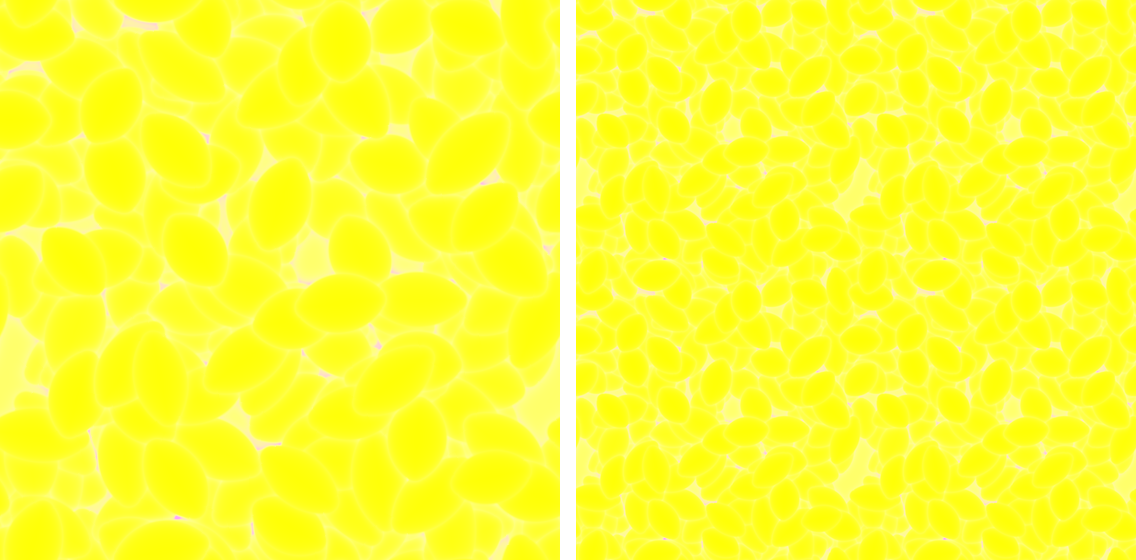
Left: one tile. Right: repeated 2 by 2.
Write a Shadertoy shader that draws this pattern.

```glsl
#define CELLS 7.0          // grid repeats across the canvas
#define LAYERS 5           // stacked sheets of grains
#define PRESENCE 0.82      // share of cells holding a grain
#define ROUNDING 0.022     // softness of the pointed ends
#define RIM 0.13           // paleness just inside an outline
#define RIM_WIDTH 0.0065
#define DOME 0.13          // broad shading toward the midline
#define HALO 0.17          // paleness cast on whatever lies below
#define HALO_WIDTH 0.0075
#define DEPTH_FADE 0.027   // extra paleness per sheet of depth
#define GROUND 0.41        // paleness of the gaps
#define EDGE 0.003         // outline smoothing

const float TAU = 6.2831853;

vec3 hash3(vec3 p) {
    p = fract(p * vec3(0.1031, 0.1030, 0.0973));
    p += dot(p, p.yxz + 33.33);
    return fract((p.xxy + p.yxx) * p.zyx);
}

// Signed distance to a lens lying along x, with half extents size
float lensDistance(vec2 p, vec2 size) {
    p = abs(p);
    float offset = 0.5 * (size.x * size.x - size.y * size.y) / size.y;
    bool nearTip = size.y * p.y < offset * (p.x - size.x);
    return nearTip ? length(p - vec2(size.x, 0.0))
                   : length(p + vec2(0.0, offset)) - offset - size.y;
}

// Lay one grain over the paleness gathered so far
float layGrain(float below, float d, float base, float glow) {
    float inner = min(d, 0.0), outer = max(d, 0.0);
    float body = base + glow * RIM * exp(inner / RIM_WIDTH) + DOME * exp(inner / 0.024);
    float shaded = below + glow * HALO * exp(-outer / HALO_WIDTH);
    return mix(body, shaded, smoothstep(-EDGE, EDGE, d));
}

float layerPaleness(float below, vec2 uv, float layer) {
    vec2 cell = floor(uv * CELLS);
    for (int y = -1; y <= 1; y++)
    for (int x = -1; x <= 1; x++) {
        vec2 id = cell + vec2(x, y);
        vec3 key = vec3(mod(id, CELLS), layer * 17.0) + 1.0;
        vec3 place = hash3(key);
        vec3 form = hash3(key + 41.7);
        if (form.z > PRESENCE) continue;

        float angle = TAU * place.z;
        vec2 axis = vec2(cos(angle), sin(angle));
        vec2 p = uv - (id + place.xy) / CELLS;
        p = vec2(dot(p, axis), dot(p, vec2(-axis.y, axis.x)));

        vec2 size = mix(vec2(0.05, 0.025), vec2(0.076, 0.033), form.xy);
        float depth = float(LAYERS - 1) - layer;
        float base = DEPTH_FADE * depth + 0.02 * form.x;
        float glow = mix(0.7, 1.25, form.y);
        below = layGrain(below, lensDistance(p, size) - ROUNDING, base, glow);
    }
    return below;
}

// Pure yellow through cream to pink
vec3 paleRamp(float paleness) {
    float blue = clamp(paleness, 0.0, 1.0);
    float warm = max(blue - 0.45, 0.0);
    return vec3(1.0, 1.0 - 1.15 * warm * warm, blue);
}

void mainImage(out vec4 fragColor, in vec2 fragCoord) {
    vec2 uv = fragCoord / iResolution.xy;
    float paleness = GROUND;
    for (int i = 0; i < LAYERS; i++)
        paleness = layerPaleness(paleness, uv, float(i));
    fragColor = vec4(paleRamp(paleness), 1.0);
}
```
